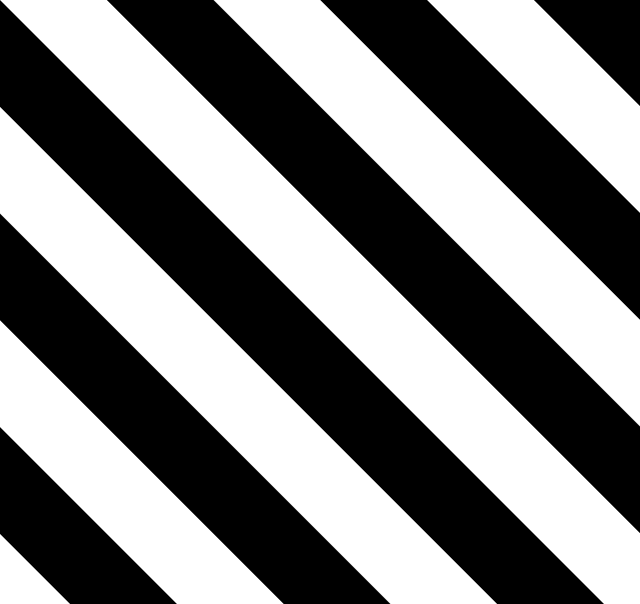
Give the GLSL for this pattern, as a WebGL 1 fragment shader.

```glsl
precision highp float;

uniform vec2 u_resolution;

const vec3 INK = vec3(0.0);
const vec3 PAPER = vec3(1.0);
const float PERIOD = 0.25;      // stripe pair, in canvas heights
const vec2 ANCHOR = vec2(0.0, 1.0);

// Signed distance to evenly spaced bands, positive inside a band.
float bandDistance(float across, float period) {
  float phase = fract(across / period + 0.25);
  return (0.25 - abs(phase - 0.5)) * period;
}

// Edge coverage over one pixel.
float coverage(float dist, float pixel) {
  return clamp(dist / pixel + 0.5, 0.0, 1.0);
}

void main() {
  float pixel = 1.0 / u_resolution.y;
  vec2 point = gl_FragCoord.xy * pixel;

  // Position across the diagonals, starting at the top left corner
  float across = dot(point - ANCHOR, normalize(vec2(1.0)));

  float band = coverage(bandDistance(across, PERIOD), pixel);
  gl_FragColor = vec4(mix(INK, PAPER, band), 1.0);
}
```
